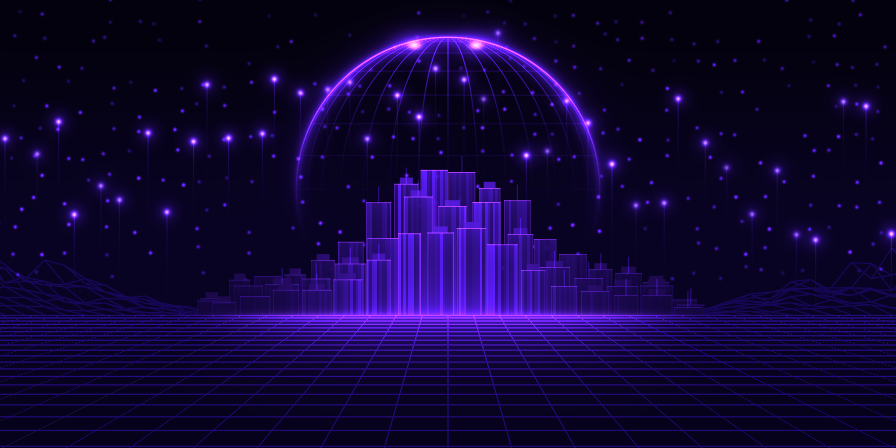
This background is drawn by a Shadertoy shader. Its source:

```glsl
#define HORIZON 0.297
#define VANISH_Y 0.497
#define DOME_CENTER vec2(0.0, 0.578)
#define DOME_RADIUS 0.339
#define CITY_HALF 0.55
#define LINE 0.0013
#define LIGHTS 40
#define NIGHT vec3(0.030, 0.010, 0.122)
#define INDIGO vec3(0.11, 0.03, 0.42)
#define VIOLET vec3(0.38, 0.12, 1.0)
#define PINK vec3(0.85, 0.32, 0.95)

float hash(vec2 v) { return fract(sin(dot(v, vec2(127.1, 311.7))) * 43758.5453); }

// Antialiased coverage of a filled shape and of a thin line
float fill(float d) { return clamp(0.5 - d * iResolution.y, 0.0, 1.0); }
float stroke(float d) { return fill(abs(d) - LINE) * min(1.0, 2.0 * LINE * iResolution.y); }

float box(vec2 p, vec2 halfSize) {
    vec2 d = abs(p) - halfSize;
    return max(d.x, d.y);
}

float segment(vec2 p, vec2 a, vec2 b) {
    vec2 ab = b - a;
    return length(p - a - ab * clamp(dot(p - a, ab) / dot(ab, ab), 0.0, 1.0));
}

float gridDistance(float t) { return abs(fract(t + 0.5) - 0.5); }

// Small dots in jittered cells, then larger lights with falling trails
vec3 stars(vec2 p) {
    vec2 cell = floor(p / 0.052);
    vec2 jitter = vec2(hash(cell), hash(cell + 17.3));
    float d = length(p - (cell + 0.2 + 0.6 * jitter) * 0.052);
    float shown = step(0.35, hash(cell + 41.7)) * (1.0 - 0.5 * smoothstep(0.65, 1.0, p.y));
    shown *= smoothstep(0.34, 0.42, p.y);
    vec3 col = VIOLET * shown * (0.35 + 1.1 * hash(cell + 5.1)) * exp(-d * d / 0.000014);
    for (int i = 0; i < LIGHTS; i++) {
        vec2 id = vec2(float(i), 3.0);
        float x = 2.0 * (float(i) + 0.2 + 0.6 * hash(id)) / float(LIGHTS) - 1.0;
        float y = mix(0.46, 0.78, hash(id + 7.0)) + 0.19 * exp(-6.0 * x * x);
        float power = mix(0.5, 1.3, hash(id + 13.0));
        vec2 q = p - vec2(x, y);
        float r2 = dot(q, q);
        float trail = stroke(q.x) * step(q.y, 0.0) * exp(q.y * 16.0);
        col += power * (VIOLET * (0.9 * exp(-r2 / 0.00007) + 0.2 * exp(-r2 / 0.0006) + 0.35 * trail)
             + vec3(0.55, 0.5, 0.3) * exp(-r2 / 0.00002));
    }
    return col;
}

// Wire globe, brightest along its crown
vec3 dome(vec2 p) {
    vec2 q = (p - DOME_CENTER) / DOME_RADIUS;
    float fade = smoothstep(-0.4, 0.95, q.y);
    float rim = abs(length(q) - 1.0) * DOME_RADIUS;
    vec3 col = VIOLET * fade * (0.85 * exp(-rim * 150.0) + 0.25 * exp(-rim * 38.0));
    col += PINK * stroke(rim) * fade * fade * 0.8;
    if (dot(q, q) < 1.0) {
        float ring = sqrt(1.0 - q.y * q.y);
        float lon = asin(clamp(q.x / ring, -1.0, 1.0));
        float meridian = gridDistance(lon * 5.1) / 5.1 * ring * cos(lon) * DOME_RADIUS;
        float parallel = gridDistance(asin(q.y) * 4.5) / 4.5 * ring * DOME_RADIUS;
        col += VIOLET * stroke(meridian) * (0.16 * fade + 0.6 * pow(fade, 5.0));
        col += VIOLET * stroke(parallel) * 0.2 * fade;
        col += VIOLET * 0.22 * fade * smoothstep(0.88, 1.0, length(q));
    }
    // Two hot spots on the crown
    for (float side = -1.0; side < 2.0; side += 2.0) {
        vec2 h = p - vec2(0.069 * side - 0.006, 0.899);
        float r2 = dot(h, h * vec2(0.6, 1.5));
        col += (PINK + 0.3) * 1.2 * exp(-r2 / 0.0001) + VIOLET * 0.5 * exp(-r2 / 0.0014);
    }
    return col;
}

vec2 ridgeVertex(float i, float row) {
    float x = i * 0.045;
    float rise = 0.27 * max(abs(x) - 0.5, 0.0) * row / 6.0;
    return vec2(x, HORIZON + rise * mix(0.6, 1.2, hash(vec2(i, row))));
}

// Triangulated wire hills at both sides
vec3 hills(vec2 p) {
    float i = floor(p.x / 0.045), wire = 0.0;
    for (float row = 0.0; row < 6.0; row++) {
        vec2 a = ridgeVertex(i, row + 1.0), b = ridgeVertex(i + 1.0, row + 1.0);
        vec2 c = ridgeVertex(i + 1.0, row);
        wire = max(wire, max(stroke(segment(p, a, b)), stroke(segment(p, a, c))));
    }
    return INDIGO * 0.55 * wire * smoothstep(0.49, 0.6, abs(p.x));
}

// Three layers of translucent towers, from back to front
vec3 city(vec3 col, vec2 p) {
    float center = exp(-16.0 * p.x * p.x), y = p.y - HORIZON;
    for (float layer = 0.0; layer < 3.0; layer++) {
        float w = 0.062 + 0.007 * mod(layer * 2.0, 3.0);
        float i = floor(p.x / w + layer * 0.37);
        vec2 id = vec2(i, layer + 2.0);
        float x = (i + 0.5 - layer * 0.37) * w;
        if (abs(x) > CITY_HALF) continue;
        float top = 0.09 + 0.29 * exp(-25.0 * x * x);
        top *= mix(0.82, 1.04, hash(id)) * (1.0 - 0.23 * layer);
        top *= 1.0 - 0.65 * smoothstep(0.45, 0.55, abs(x));
        float halfW = w * mix(0.36, 0.5, hash(id + 9.0));
        vec2 q = vec2(p.x - x, y);
        float body = fill(box(q - vec2(0.0, top * 0.5), vec2(halfW, top * 0.5)));
        float crown = fill(box(q - vec2(0.0, top + 0.007), vec2(halfW * 0.55, 0.007)));
        crown *= step(0.5, hash(id + 21.0));
        float mast = stroke(q.x) * fill(abs(y - top - 0.018) - 0.018) * step(0.6, hash(id + 33.0));
        // Lit shafts, a glowing roof band and light rising from the street
        float streak = pow(hash(vec2(floor(p.x * 170.0), layer)), 2.5);
        float roof = exp((y - top) * 30.0);
        float light = center * (0.2 + 0.75 * streak + 0.2 * roof + 0.45 * exp(-y * 16.0));
        light += 0.06 + 0.06 * roof;
        col = mix(col, NIGHT + VIOLET * light, body * 0.85);
        col = mix(col, VIOLET * (0.3 + 0.6 * center), crown * 0.9);
        float edges = stroke(abs(q.x) - halfW) * 0.45 + stroke(y - top) * 1.2;
        col += mix(VIOLET * 0.32, PINK * 0.75, center) * edges * body;
        col += VIOLET * 0.35 * mast;
    }
    return col;
}

// Perspective grid lit from the foot of the city
vec3 ground(vec2 p) {
    float depth = VANISH_Y - p.y, below = HORIZON - p.y;
    float across = gridDistance(p.x / (depth * 0.286)) * depth * 0.286;
    float along = gridDistance(1.0 / (depth * 0.156)) * 0.156 * depth * depth;
    float wire = max(stroke(across), stroke(along));
    float glow = exp(-below * 20.0) * (1.0 - smoothstep(0.15, 0.62, abs(p.x)));
    vec3 col = NIGHT * mix(0.85, 1.1, exp(-below * 8.0)) + VIOLET * 0.62 * glow;
    vec3 ink = mix(INDIGO * 0.85, VIOLET, 0.25 * exp(-below * 8.0));
    return col + (ink + PINK * 0.35 * glow) * wire;
}

void mainImage(out vec4 fragColor, in vec2 fragCoord) {
    vec2 p = (fragCoord - vec2(0.5 * iResolution.x, 0.0)) / iResolution.y;
    vec3 sky = NIGHT * mix(1.1, 0.42, smoothstep(0.45, 1.0, p.y));
    sky = city(sky + stars(p) + dome(p) + hills(p), p);
    vec3 col = mix(sky, ground(p), fill(p.y - HORIZON));
    float base = exp(-abs(p.y - HORIZON) * 150.0) * (1.0 - smoothstep(0.25, 0.62, abs(p.x)));
    col += mix(VIOLET, PINK, 0.3) * 0.5 * base;
    fragColor = vec4(min(col, 1.0), 1.0);
}
```
